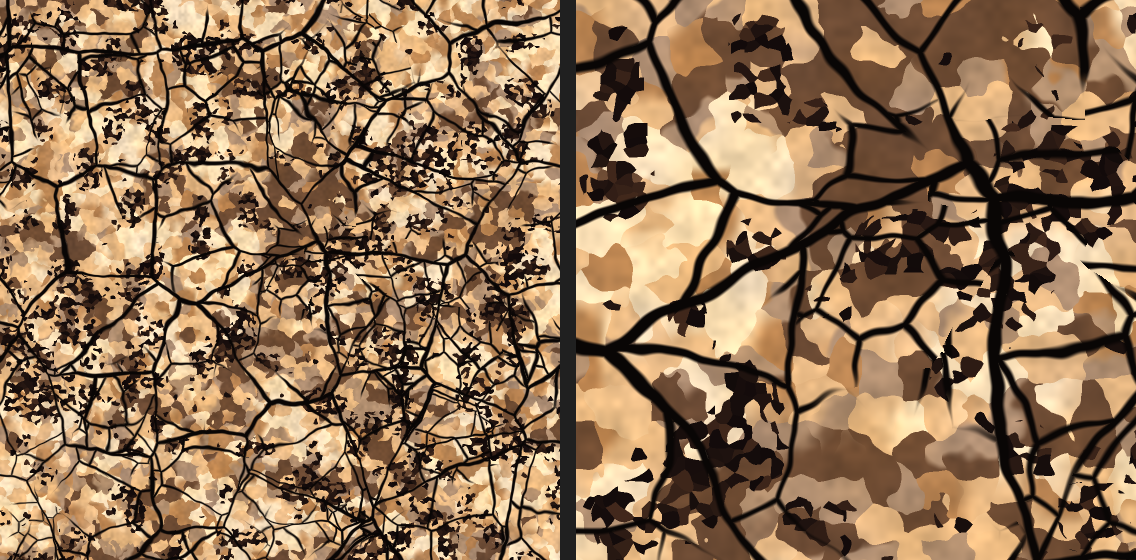
Left, the full canvas; right, a detail of the centre.
Reproduce this texture procedurally as a Shadertoy shader.

```glsl
// Cracked, weathered granite: jittered mineral grains with dark mica specks,
// split by three nested levels of Voronoi cracks. Each level subdivides the
// cells of the one above, so finer cracks end in T-junctions on coarser ones.

vec2 hash2(vec2 p) {
    vec3 q = fract(p.xyx * vec3(0.1031, 0.1030, 0.0973));
    q += dot(q, q.yzx + 33.33);
    return fract((q.xx + q.yz) * q.zy);
}

float noise(vec2 p) {
    vec2 i = floor(p), f = fract(p);
    f = f * f * (3.0 - 2.0 * f);
    float bottom = mix(hash2(i).x, hash2(i + vec2(1, 0)).x, f.x);
    float top = mix(hash2(i + vec2(0, 1)).x, hash2(i + vec2(1, 1)).x, f.x);
    return mix(bottom, top, f.y);
}

vec2 noise2(vec2 p) {
    return vec2(noise(p), noise(p + vec2(37.2, 91.7))) - 0.5;
}

// Nearest jittered point: cell index in xy, vector to the point in zw
vec4 nearestCell(vec2 p) {
    vec2 base = floor(p);
    vec4 nearest = vec4(0);
    float best = 1e3;
    for (int y = -1; y <= 1; y++)
    for (int x = -1; x <= 1; x++) {
        vec2 cell = base + vec2(x, y);
        vec2 toPoint = cell + hash2(cell) - p;
        float d = dot(toPoint, toPoint);
        if (d < best) { best = d; nearest = vec4(cell, toPoint); }
    }
    return nearest;
}

// Distance to the border of the Voronoi cell that holds p
float borderDistance(vec2 p, vec4 home) {
    float border = 1e3;
    for (int y = -2; y <= 2; y++)
    for (int x = -2; x <= 2; x++) {
        vec2 cell = home.xy + vec2(x, y);
        vec2 toPoint = cell + hash2(cell) - p;
        vec2 across = toPoint - home.zw;
        if (dot(across, across) > 1e-4)
            border = min(border, dot(0.5 * (toPoint + home.zw), normalize(across)));
    }
    return border;
}

float cracks(vec2 p, float pixel) {
    vec2 warped = p + 0.045 * noise2(p * 7.0) + 0.010 * noise2(p * 28.0)
                + 0.003 * noise2(p * 80.0);
    float soft = max(pixel, 0.0012);
    float mask = 0.0, scale = 5.6, halfWidth = 0.0029;
    vec2 offset = vec2(11.0, 5.0);
    for (int level = 0; level < 3; level++) {
        vec2 q = warped * scale + offset;
        vec4 home = nearestCell(q);
        float d = borderDistance(q, home) / scale;
        // Finer levels fade out in places and leave dead ends
        float field = noise(p * 6.5 + float(level) * 19.3);
        float present = 1.0;
        if (level == 1) present = smoothstep(0.24, 0.34, field);
        if (level == 2) present = smoothstep(0.60, 0.70, field);
        float w = halfWidth * present * (0.6 + 0.85 * noise(p * 11.0 + 7.0));
        mask = max(mask, present * (1.0 - smoothstep(w - soft, w + soft, d)));
        offset = floor(hash2(home.xy + 3.0) * 60.0) + hash2(home.xy + 9.0);
        scale *= 1.68;
        halfWidth *= 0.77;
    }
    return mask;
}

vec3 granite(vec2 p) {
    // Ragged mineral grains, clustered into pale and dark patches
    vec2 ragged = p + 0.014 * noise2(p * 65.0) + 0.005 * noise2(p * 160.0);
    vec2 grain = nearestCell(ragged * 46.0).xy;
    vec2 pick = hash2(grain + 17.0);
    float tone = 0.5 * pick.x + 0.5 * noise(ragged * 14.0);

    vec3 brown = vec3(0.42, 0.29, 0.20);
    vec3 taupe = vec3(0.68, 0.55, 0.44);
    vec3 tan_ = vec3(0.69, 0.48, 0.29);
    vec3 peach = vec3(0.90, 0.72, 0.52);
    vec3 cream = vec3(0.97, 0.87, 0.72);

    vec3 color = mix(peach, cream, smoothstep(0.53, 0.64, tone));
    float stain = 0.5 * pick.y + 0.5 * noise(p * 24.0 + 40.0);
    color = mix(color, tan_, smoothstep(0.62, 0.74, stain) * 0.9);
    color = mix(taupe, color, smoothstep(0.385, 0.405, tone));
    color = mix(brown, color, smoothstep(0.285, 0.31, tone));

    // Mottling, warm tint and fine grit
    color *= 0.87 + 0.16 * noise(p * 70.0 + 5.0) + 0.12 * noise(p * 190.0);
    color *= 1.0 + vec3(0.03, 0.0, -0.10) * (noise(p * 32.0 + 60.0) - 0.35);

    // Clustered black mica flakes
    vec2 flake = nearestCell((p + 0.006 * noise2(p * 120.0)) * vec2(120.0, 135.0)).xy;
    float cluster = smoothstep(0.48, 0.80, noise(p * 25.0 + 80.0));
    vec2 chance = hash2(flake + 51.0);
    vec3 mica = mix(vec3(0.07, 0.04, 0.04), vec3(0.26, 0.16, 0.11), chance.y * chance.y);
    return mix(color, mica, step(chance.x, 0.55 * cluster + 0.008));
}

void mainImage(out vec4 fragColor, in vec2 fragCoord) {
    float pixel = 1.0 / iResolution.y;
    vec2 p = fragCoord * pixel;

    // Four samples smooth the grain borders
    vec3 stone = vec3(0);
    for (int i = 0; i < 4; i++)
        stone += 0.25 * granite(p + (vec2(i % 2, i / 2) - 0.5) * 0.5 * pixel);

    vec3 crackColor = vec3(0.035, 0.022, 0.018);
    fragColor = vec4(mix(stone, crackColor, cracks(p, pixel)), 1.0);
}
```
